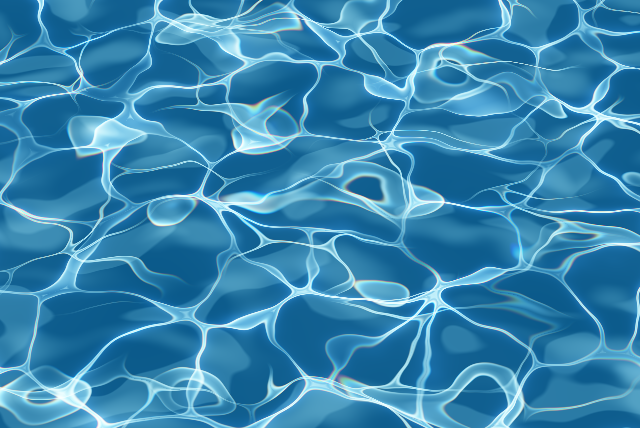
Reproduce this texture procedurally as a Shadertoy shader.

```glsl
// Sunlit pool water: a net of bright caustic folds and pale light sheets over deep blue.

vec2 hash2(vec2 p) {
    vec3 q = fract(p.xyx * vec3(0.1031, 0.1030, 0.0973));
    q += dot(q, q.yzx + 33.33);
    return fract((q.xx + q.yz) * q.zy);
}

// Gradient noise, roughly -0.6 to 0.6
float corner(vec2 cell, vec2 f, vec2 o) {
    return dot(hash2(cell + o) * 2.0 - 1.0, f - o);
}

float noise(vec2 p) {
    vec2 i = floor(p), f = p - i;
    vec2 u = f * f * f * (f * (f * 6.0 - 15.0) + 10.0);
    return mix(mix(corner(i, f, vec2(0, 0)), corner(i, f, vec2(1, 0)), u.x),
               mix(corner(i, f, vec2(0, 1)), corner(i, f, vec2(1, 1)), u.x), u.y);
}

vec2 noise2(vec2 p) {
    return vec2(noise(p), noise(p + vec2(37.2, 81.7)));
}

// Rounded distance to the borders of scattered cells, negative at the junctions
float cellBorder(vec2 p) {
    vec2 cell = floor(p), f = p - cell, nearest = vec2(0.0);
    float best = 9.0;
    for (int y = -1; y <= 1; y++)
    for (int x = -1; x <= 1; x++) {
        vec2 o = vec2(x, y);
        vec2 r = o + 0.04 + 0.92 * hash2(cell + o) - f;
        if (dot(r, r) < best) { best = dot(r, r); nearest = r; }
    }
    float sum = 0.0001;
    for (int y = -2; y <= 2; y++)
    for (int x = -2; x <= 2; x++) {
        vec2 o = vec2(x, y);
        vec2 r = o + 0.04 + 0.92 * hash2(cell + o) - f;
        vec2 gap = r - nearest;
        if (dot(gap, gap) > 0.0001)
            sum += exp(-22.0 * dot(0.5 * (r + nearest), normalize(gap)));
    }
    return -log(sum) / 22.0;
}

// Light of a folded sheet: crisp bright rim at depth 0, fading inwards
vec3 fold(vec3 depth, float soft) {
    vec3 rim = exp(-depth * depth * 4500.0);
    return smoothstep(-soft, soft, depth) * (0.22 + 0.34 * rim)
         / sqrt(max(depth, 0.0) + soft);
}

void mainImage(out vec4 fragColor, in vec2 fragCoord) {
    vec2 uv = fragCoord / iResolution.y;
    float soft = 0.006 + 1.7 / iResolution.y;

    // Perspective: waves flatten and shrink towards the top
    vec2 p = vec2((uv.x - 0.75) * 3.5 * (1.0 + 0.35 * uv.y),
                  uv.y * 5.0 * (1.0 + 0.32 * uv.y)) + vec2(14.0, 23.0);

    // Ripples bend everything
    vec2 w = p + 0.48 * noise2(p * 0.9);
    w += 0.13 * noise2(p * 2.4 + 9.0);
    w += 0.03 * noise2(p * 4.7 + 25.0);

    // Rims split slightly into colours
    vec3 split = vec3(0.008, 0.0, -0.008) * (0.3 + 2.2 * noise(p * 1.3 + 50.0));
    float shine = 0.22 + 1.05 * smoothstep(-0.3, 0.4, noise(p * 1.4 + 70.0));
    float silk = 0.75 + 1.1 * noise(w * vec2(1.6, 3.0) + 0.8 * noise2(w * 2.0) + 31.0);

    // Main net, opening here and there from thin lines into sheets
    float border = cellBorder(w);
    float spread = 0.012 + 0.17 * smoothstep(0.02, 0.5, noise(w * 1.3 + 17.0));
    vec3 light = fold(spread - border + split, soft) * shine
               * mix(1.0, silk, smoothstep(0.02, 0.08, spread - border));

    // Small hot knots where lines meet
    light += 1.6 * shine * smoothstep(0.010, 0.034, -border);

    // Loops with dark hollows
    float swell = noise(w * 1.05 + vec2(5.3, 61.0));
    float ring = min(swell - 0.22, 0.37 - swell) * 0.8;
    light += 0.9 * fold(ring + split, soft) * silk * shine;

    // Fine faint second net crossing the first
    vec2 fine = w * vec2(0.85, 1.05) + 0.4 * noise2(w * 1.3 + 44.0) + 7.4;
    float thread = 0.009 + 0.09 * smoothstep(0.1, 0.5, noise(fine + 28.0));
    float fade = smoothstep(-0.2, 0.3, noise(p * 0.8 + 90.0));
    float threads = cellBorder(fine);
    light += 0.75 * fade * fold(thread - threads + split, soft);

    // Blue halo, dim veils and a few glaring patches
    float outside = max(border - spread, 0.0);
    light += vec3(0.22, 0.34, 0.72) * shine * exp(-20.0 * outside);
    light += 0.48 * smoothstep(-0.02, 0.42, noise(w * vec2(1.1, 1.9) + 12.0));
    light += 0.30 * smoothstep(0.10, 0.16, noise(w * vec2(1.2, 1.7) + 210.0));
    light *= 1.0 + 1.5 * smoothstep(0.25, 0.5, noise(p * 1.5 + 130.0));

    // Water absorbs red most, so light whitens blue through cyan
    vec3 water = vec3(0.06, 0.37, 0.56) + 0.04 * noise(p * 0.6 + 3.0);
    vec3 colour = 1.0 - (1.0 - water) * exp(-light * vec3(0.42, 0.68, 0.80));
    fragColor = vec4(colour, 1.0);
}
```
